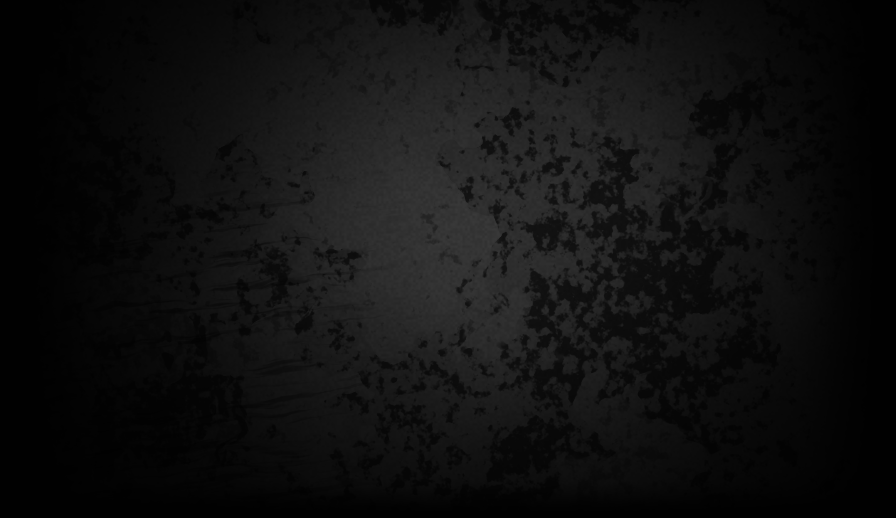
Give the GLSL for this texture, as a Shadertoy shader.

```glsl
float hash(vec2 p) {
    vec3 q = fract(vec3(p.xyx) * 0.1031);
    q += dot(q, q.yzx + 33.33);
    return fract((q.x + q.y) * q.z);
}

float valueNoise(vec2 p) {
    vec2 cell = floor(p), f = fract(p);
    f = f * f * (3.0 - 2.0 * f);
    return mix(mix(hash(cell), hash(cell + vec2(1, 0)), f.x),
               mix(hash(cell + vec2(0, 1)), hash(cell + vec2(1, 1)), f.x), f.y);
}

float fbm(vec2 p, int octaves) {
    float sum = 0.0, weight = 0.5, total = 0.0;
    for (int i = 0; i < octaves; i++) {
        sum += weight * valueNoise(p);
        total += weight;
        weight *= 0.55;
        p = mat2(1.6, 1.2, -1.2, 1.6) * p + 17.3;
    }
    return sum / total;
}

void mainImage(out vec4 fragColor, in vec2 fragCoord) {
    vec2 uv = fragCoord / iResolution.xy;
    vec2 p = fragCoord / iResolution.y;

    // Flaked plaster: warped patches with ragged borders
    vec2 warp = vec2(fbm(p * 9.0 + 3.0, 4), fbm(p * 9.0 + 41.0, 4)) - 0.5;
    float flake = fbm(p * 5.0 + warp * 1.3 + 8.0, 5);
    float plate = smoothstep(0.50, 0.54, flake);
    float rim = smoothstep(0.02, 0.0, abs(flake - 0.51));

    // Worn zones where dark pitting gathers
    float wear = smoothstep(0.36, 0.62, fbm(p * 3.2 + warp + 23.0, 4));
    float pitting = fbm(p * 75.0 + 60.0, 3);
    float clumps = fbm(p * 24.0 + 90.0, 4);
    float pits = smoothstep(0.50, 0.66, pitting * 0.6 + clumps * 0.4 + wear * 0.13 - plate * 0.10);

    // Slightly rising brush scratches on the lower left
    vec2 along = vec2(p.x * 9.0, (p.y - p.x * 0.13 + warp.y * 0.03) * 95.0);
    float scratches = smoothstep(0.55, 0.78, fbm(along, 3));
    scratches *= smoothstep(0.50, 0.25, uv.x) * smoothstep(0.75, 0.50, uv.y);

    // Surface brightness
    float tone = 0.93 + 0.22 * (fbm(p * 4.0 + 70.0, 4) - 0.5);
    tone += 0.10 * plate + 0.06 * rim * (clumps - 0.3);
    tone *= 1.0 - pits * mix(0.62, 0.30, plate);
    tone *= 1.0 - 0.45 * scratches;
    tone *= 0.92 + 0.16 * valueNoise(p * 210.0);

    // Soft pool of light that fades to black at the borders
    vec2 d = (uv - vec2(0.54, 0.57)) / vec2(0.30, 0.44);
    float light = 0.205 * exp(-dot(d, d));
    light *= smoothstep(0.0, 0.12, uv.x) * smoothstep(1.0, 0.88, uv.x) * smoothstep(0.0, 0.08, uv.y);

    fragColor = vec4(vec3(light * tone + 0.003), 1.0);
}
```
